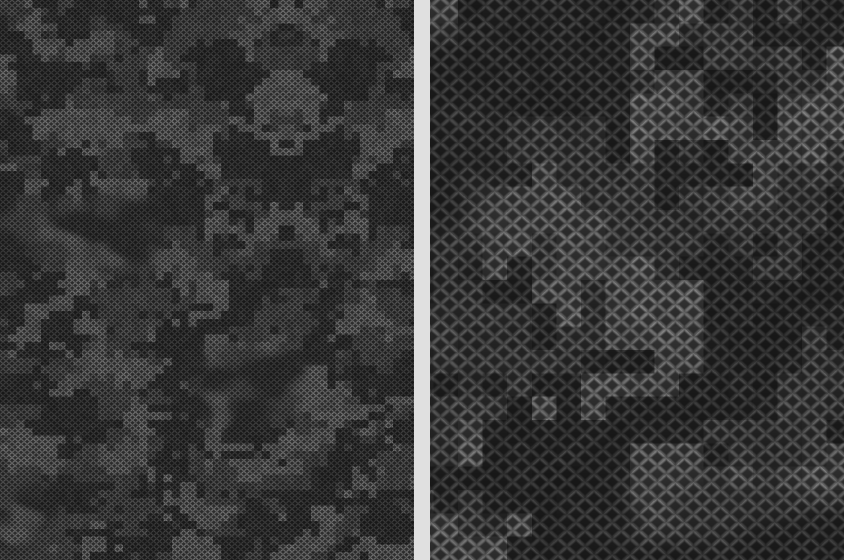
Left, the full canvas; right, a detail of the centre.
A Shadertoy shader for this pattern:

```glsl
// Dark grey digital camouflage with soft smudges, printed on a fine diamond weave.

const float CELLS = 72.0;                 // camouflage squares per canvas height
const vec2 WEAVE = vec2(93.0, 104.0);     // weave diamonds per canvas height
const float MIRROR_AXIS = 35.0;           // symmetry column, in squares

const float DARK = 0.156;
const float MID = 0.215;
const float LIGHT = 0.282;

float hash(vec2 p) {
    vec3 q = fract(vec3(p.xyx) * 0.1031);
    q += dot(q, q.yzx + 33.33);
    return fract((q.x + q.y) * q.z);
}

vec2 gradient(vec2 p) {
    float angle = 6.2832 * hash(p);
    return vec2(cos(angle), sin(angle));
}

float gradientNoise(vec2 p) {
    vec2 i = floor(p), f = fract(p);
    vec2 w = f * f * f * (f * (f * 6.0 - 15.0) + 10.0);
    vec2 e = vec2(1.0, 0.0);
    float a = dot(gradient(i), f);
    float b = dot(gradient(i + e.xy), f - e.xy);
    float c = dot(gradient(i + e.yx), f - e.yx);
    float d = dot(gradient(i + e.xx), f - e.xx);
    return mix(mix(a, b, w.x), mix(c, d, w.x), w.y);
}

float fbm(vec2 p, int octaves) {
    float sum = 0.0, gain = 1.0;
    for (int i = 0; i < octaves; i++) {
        sum += gain * gradientNoise(p);
        p = p * 2.03 + 17.3;
        gain *= 0.62;
    }
    return sum;
}

// Grey of the print at a position in squares; softness blurs the tone borders.
float printTone(vec2 square, float softness, float jitter, int octaves) {
    vec2 p = square * vec2(0.125, 0.155);
    float midField = fbm(p + 41.7, octaves) + jitter;
    float lightField = fbm(p * 1.08 + 83.2, octaves) + jitter;
    float tone = mix(DARK, MID, smoothstep(-softness, softness, midField - 0.02));
    return mix(tone, LIGHT, smoothstep(-softness, softness, lightField - 0.19));
}

// Raised diagonal threads around darker diamonds, dipping where they cross.
float weave(vec2 p) {
    vec2 diagonal = vec2(p.x + p.y, p.x - p.y);
    vec2 local = fract(diagonal);
    vec2 edge = min(local, 1.0 - local);
    float thread = 1.0 - smoothstep(0.02, 0.26, min(edge.x, edge.y));
    float crossing = 1.0 - smoothstep(0.05, 0.3, max(edge.x, edge.y));
    float height = 0.5 + 0.5 * (local.x - local.y);
    float strength = 0.7 + 0.3 * height + 0.3 * (hash(floor(diagonal) + 200.0) - 0.5);
    return 0.56 + 0.12 * height + 1.03 * thread * strength * (1.0 - 0.3 * crossing);
}

float fabric(vec2 p) {
    // Upper half is folded about a vertical axis
    vec2 square = p * CELLS * vec2(0.95, 1.0);
    if (square.y > CELLS * 0.5) {
        square.x = MIRROR_AXIS - abs(square.x - MIRROR_AXIS);
    }
    vec2 cell = floor(square);

    // Crisp squares, with loose ones along the borders
    float jitter = 0.26 * (hash(cell + 300.0) - 0.5);
    float crisp = printTone(cell + 0.5, 0.004, jitter, 3);
    crisp *= 0.93 + 0.14 * hash(cell + 500.0);

    // A few blurred patches
    float blurred = printTone(square, 0.24, 0.0, 2);
    float smudge = smoothstep(0.18, 0.36, gradientNoise(p * 3.6 + 9.4));
    return mix(crisp, blurred, smudge) * weave(p * WEAVE);
}

void mainImage(out vec4 fragColor, in vec2 fragCoord) {
    // Four samples per pixel smooth the edges
    float grey = 0.0;
    for (int i = 0; i < 4; i++) {
        vec2 offset = vec2(i % 2, i / 2) * 0.5 - 0.25;
        grey += 0.25 * fabric((fragCoord + offset) / iResolution.y);
    }
    fragColor = vec4(vec3(grey), 1.0);
}
```
